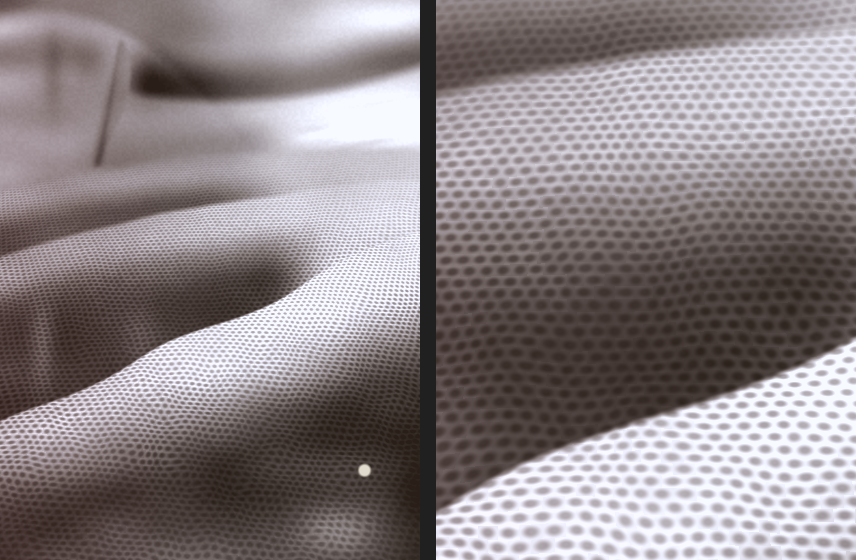
Left: the whole. Right: its middle third, enlarged.
Reproduce this texture procedurally as a Shadertoy shader.

```glsl
const vec3 TONES[6] = vec3[6](
    vec3(.22, .18, .16), vec3(.34, .30, .29), vec3(.49, .45, .44),
    vec3(.62, .59, .61), vec3(.76, .74, .77), vec3(.90, .90, .95));
const float DARKEST = .18;            // brightness of the first tone
const float TONE_STEP = .146;         // brightness between two tones
const vec2 CELL = vec2(.0148, .0104); // mesh cell at unit depth
const vec3 ROW_SLOPE = vec3(.06, .02, -.08); // row tilt: far, mid, near fold
const float MESH_CONTRAST = .45;
const float TONE_CONTRAST = 1.1;
const float GRAIN = .035;
const vec2 PIN = vec2(.651, .84);
const float PIN_RADIUS = .011;

float hash(vec2 p) {
    vec3 q = fract(vec3(p.xyx) * .1031);
    q += dot(q, q.yzx + 33.33);
    return fract((q.x + q.y) * q.z);
}

float noise(vec2 p) {
    vec2 i = floor(p), f = fract(p);
    f = f * f * (3. - 2. * f);
    return mix(mix(hash(i), hash(i + vec2(1, 0)), f.x),
               mix(hash(i + vec2(0, 1)), hash(i + vec2(1, 1)), f.x), f.y);
}

float glow(vec2 p, vec2 center, vec2 size) {
    vec2 d = (p - center) / size;
    return exp(-dot(d, d));
}

// Ridge lines of the three folds, measured downwards from the top
float farRidge(float x)  { return .345 - .24 * x + .19 * x * x; }
float midRidge(float x)  { return .462 - .32 * x + .18 * x * x; }
float nearRidge(float x) { return .762 - .47 * x + .007 * sin(20. * x - 1.5); }

// Blurred cloth behind the folds
float backdrop(vec2 p) {
    float v = mix(.55, .76, smoothstep(.15, .68, p.x));
    v += .20 * (noise(p * vec2(9, 20) + 3.) - .5);
    // Brown cloth above the arched fold
    float arch = p.y - .018 - 1.8 * (p.x - .07) * (p.x - .07);
    v -= .13 * smoothstep(.014, -.014, arch) * smoothstep(.5, .2, p.x);
    v += .07 * glow(vec2(arch, 0), vec2(.025, 0), vec2(.018, 1)) * smoothstep(.22, .08, p.x);
    // Long shadow under the upper fold
    float bend = .172 - .5 * (p.x - .40) * (p.x - .40);
    float band = p.y - bend;
    float shade = smoothstep(-.095, -.012, band) * smoothstep(.022, -.006, band);
    v -= .32 * shade * smoothstep(.2, .27, p.x);
    v -= .14 * glow(p, vec2(.265, .14), vec2(.04, .06));
    // Pinched flap at the left
    float rise = clamp((p.y - .06) / .245, 0., 1.);
    float left = p.x - .215 + .043 * rise;
    float right = left - .095 * rise * (1. - rise) * (1.8 - rise);
    float tall = smoothstep(0., .1, rise) * smoothstep(1., .93, rise);
    float flap = tall * smoothstep(-.005, .005, left) * smoothstep(.006, -.006, right);
    v = mix(v, .50 + 1.2 * left, flap);
    v -= .18 * tall * rise * glow(vec2(left, 0), vec2(0), vec2(.009, 1));
    v -= .12 * glow(p, vec2(.165, .11), vec2(.035, .035));
    v -= .10 * glow(p, vec2(.095, .13), vec2(.018, .07));
    // Wet shine
    float streak = noise(vec2(p.x * 9., p.y * 75. + p.x * 12.));
    v += (.18 + .35 * streak) * glow(p, vec2(.68, .215), vec2(.15, .042));
    v += .22 * glow(p, vec2(.69, .02), vec2(.10, .035));
    return v;
}

float farFold(vec2 p, float t) {
    float hollow = smoothstep(.02, .08, t) * smoothstep(.56, .34, p.x);
    return mix(mix(.58, .78, smoothstep(.2, .65, p.x)), .33, hollow);
}

float midFold(vec2 p, float t) {
    float lit = mix(.57, .82, smoothstep(.05, .65, p.x));
    lit -= .16 * smoothstep(.03, .10, t) * smoothstep(.64, .45, p.x);
    float hollow = smoothstep(.05, .155, t) * smoothstep(.60, .46, p.x);
    float folds = .15 * glow(p, vec2(.075, .61), vec2(.022, .08))
                + .08 * glow(p, vec2(.25, .60), vec2(.03, .06));
    return mix(lit, .25 + folds, hollow);
}

float nearFold(vec2 p, float t) {
    float lit = mix(.66, .86, smoothstep(.0, .5, p.x)) - .7 * max(t - .04, 0.);
    float line = .975 - .35 * p.x + .03 * (noise(p * 9.) - .5);
    float floorTone = .21 + .22 * glow(p, vec2(.61, .95), vec2(.09, .075))
                    + .17 * glow(p, vec2(.34, 1.), vec2(.22, .08))
                    - .09 * glow(p, vec2(.75, .87), vec2(.05, .10));
    return mix(lit, floorTone, smoothstep(line - .21, line, p.y));
}

// Staggered holes between pale threads; rows crowd at the ridge
float mesh(vec2 p, float t, float slope) {
    float depth = max(p.y + slope * (p.x - .375) + .19, .1);
    vec2 q = vec2((p.x - .375) / (depth * CELL.x), log(depth) / CELL.y);
    q.y -= 2. * exp(-25. * max(t, 0.));
    q += .9 * vec2(noise(p * 24.), noise(p * 24. + 7.));
    float row = floor(q.y);
    q.x += .5 * mod(row, 2.);
    vec2 f = fract(q) - .5;
    float hole = smoothstep(.56, .12, length(f * vec2(1.1, 1.)));
    float glint = hash(vec2(floor(q.x), row) + 200.) * smoothstep(.1, .45, abs(f.y));
    return .40 - hole + .35 * glint;
}

vec3 toneColor(float v) {
    float k = (v - DARKEST) / TONE_STEP;
    int i = int(clamp(floor(k), 0., 4.));
    return mix(TONES[i], TONES[i + 1], clamp(k - float(i), -.5, 1.5));
}

void mainImage(out vec4 fragColor, in vec2 fragCoord) {
    vec2 p = fragCoord / iResolution.y;
    p.y = 1. - p.y;
    vec3 t = p.y - vec3(farRidge(p.x), midRidge(p.x), nearRidge(p.x));
    t += .008 * (noise(vec2(p.x * 14., 2.)) - .5);
    vec3 cover = smoothstep(-vec3(.012, .006, .003), vec3(.012, .006, .003), t);

    // Stack the folds and their weave from back to front
    float v = mix(backdrop(p), farFold(p, t.x), cover.x);
    v = mix(v, midFold(p, t.y), cover.y);
    v = mix(v, nearFold(p, t.z), cover.z);
    v = .56 + TONE_CONTRAST * (v - .56 + .10 * (noise(p * vec2(10, 18)) - .5));
    float weave = cover.x * mesh(p, t.x, ROW_SLOPE.x);
    weave = mix(weave, mesh(p, t.y, ROW_SLOPE.y), cover.y);
    weave = mix(weave, mesh(p, t.z, ROW_SLOPE.z), cover.z);

    // The weave is out of focus far away and worn in patches
    float focus = smoothstep(.22, .54, p.y) * mix(1., .6, smoothstep(.8, 1., p.y));
    focus *= .75 + .5 * noise(p * 11. + 4.);
    v += MESH_CONTRAST * focus * weave * min(max(v, .15), .7);
    v += GRAIN * (noise(p * 260.) - .5);

    vec3 color = toneColor(v);
    color += vec3(.018, -.008, -.004) * smoothstep(.45, .0, p.x);
    float pin = smoothstep(PIN_RADIUS + .003, PIN_RADIUS - .003, length(p - PIN));
    color = mix(color, vec3(.88, .86, .80), pin);
    fragColor = vec4(clamp(color, 0., 1.), 1.);
}
```
